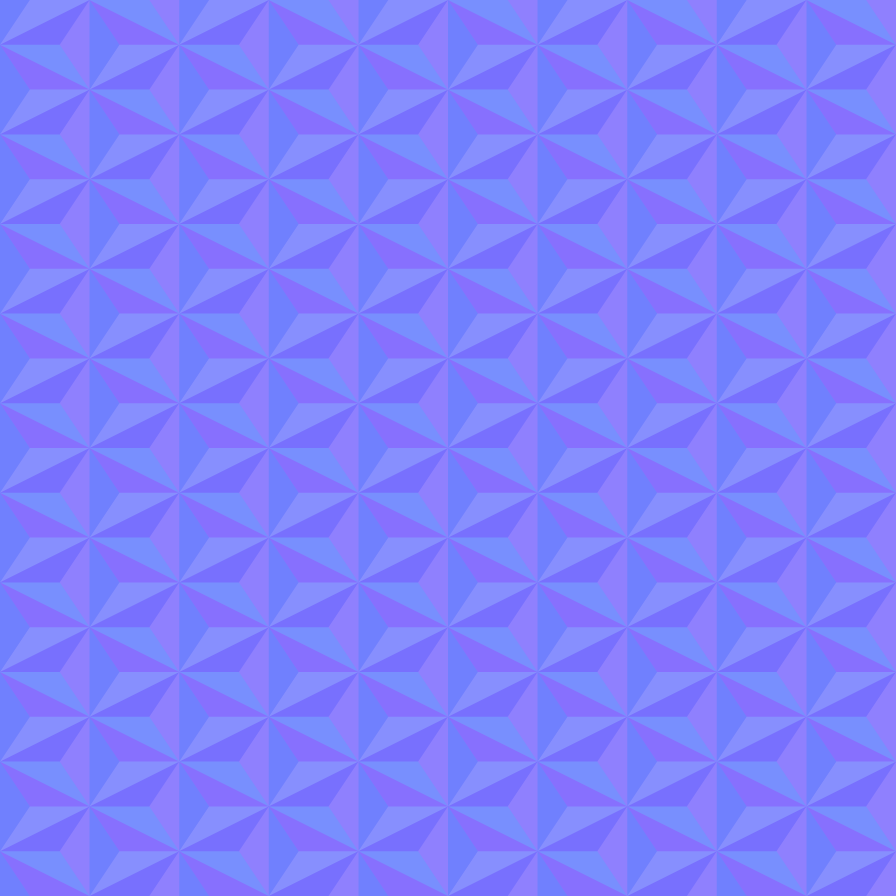
Write a Shadertoy shader that draws this texture map.

```glsl
#define REPEATS 10.0      // triangle columns across, and rows down
#define TILT 0.12         // slope of the facets
#define GREEN_SIGN -1.0   // direction of the green channel
#define SAMPLES 4         // antialiasing samples per axis

// Surface normal of a field of three-sided pyramids; p is in cells.
vec3 pyramidNormal(vec2 p) {
    float column = floor(p.x);
    float u = p.x - column;

    // Every other column is shifted by half a row.
    float v = fract(p.y + 0.5 * mod(column, 2.0) + 0.5) - 0.5;

    // Mirror left-pointing triangles onto right-pointing ones.
    float facing = 1.0;
    if (abs(v) > 0.5 * (1.0 - u)) {
        u = 1.0 - u;
        v -= 0.5 * sign(v);
        facing = -1.0;
    }

    // The nearest side of the triangle decides the facet.
    float baseHeight = u;
    float slantHeight = 0.5 * (1.0 - u) - abs(v);
    vec2 slope = baseHeight < slantHeight
        ? vec2(-1.0, 0.0)
        : vec2(0.5, v < 0.0 ? -1.0 : 1.0);

    vec2 tilt = TILT * slope * vec2(facing, GREEN_SIGN);
    return vec3(tilt, sqrt(1.0 - dot(tilt, tilt)));
}

void mainImage(out vec4 fragColor, in vec2 fragCoord) {
    // Average a grid of samples to smooth the facet edges.
    vec3 normal = vec3(0.0);
    for (int j = 0; j < SAMPLES; j++) {
        for (int i = 0; i < SAMPLES; i++) {
            vec2 offset = (vec2(i, j) + 0.5) / float(SAMPLES) - 0.5;
            vec2 uv = (fragCoord + offset) / iResolution.xy;
            normal += pyramidNormal(uv * REPEATS);
        }
    }
    normal /= float(SAMPLES * SAMPLES);

    // Encode the normal as a colour.
    fragColor = vec4(0.5 + 0.5 * normal, 1.0);
}
```
